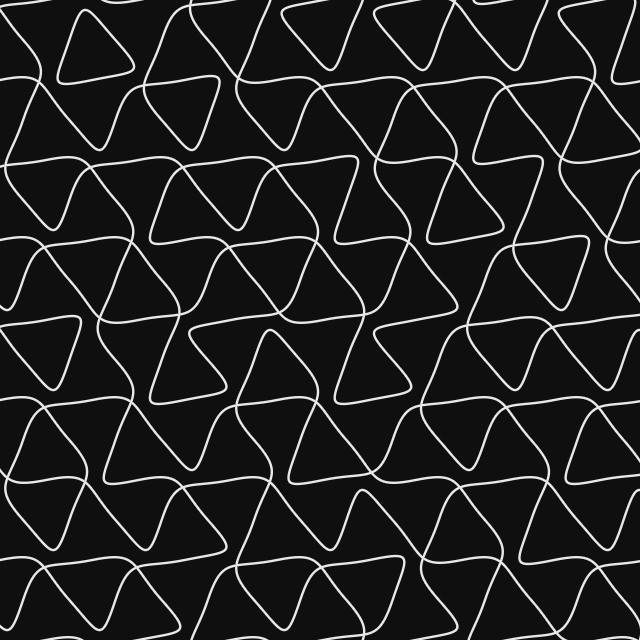
Give the GLSL for this pattern, as a WebGL 1 fragment shader.

```glsl
precision highp float;

uniform vec2 u_resolution;

#define ROWS 8.0          // tile rows down the canvas
#define LINE_WIDTH 0.030  // relative to the row height
#define TILT 0.2          // angle of strands across tile edges, radians
#define HANDLE 1.02       // curve handle length, relative to the inradius
#define TURN_BIAS 1.5     // above 1 favours the upward corner
#define SEGMENTS 20
#define GROUND vec3(0.06)
#define INK vec3(0.91)

const float SIDE = 1.1547005;  // tile spacing for a row height of 1
const float INRADIUS = 0.5 * SIDE;
const float SIXTH_TURN = 1.0471976;

float hash(vec2 id) {
  return fract(sin(dot(id, vec2(127.1, 311.7))) * 43758.5453);
}

vec2 polar(float angle) {
  return vec2(cos(angle), sin(angle));
}

// Offset from the centre of the nearest pointy-top hexagon
vec2 hexOffset(vec2 p) {
  vec2 period = vec2(SIDE, 2.0);
  vec2 even = mod(p + 0.5 * period, period) - 0.5 * period;
  vec2 odd = mod(p, period) - 0.5 * period;
  return dot(even, even) < dot(odd, odd) ? even : odd;
}

float segmentDistance(vec2 p, vec2 a, vec2 b) {
  vec2 ab = b - a;
  float t = clamp(dot(p - a, ab) / dot(ab, ab), 0.0, 1.0);
  return length(p - a - t * ab);
}

vec2 cubic(vec2 a, vec2 b, vec2 c, vec2 d, float t) {
  float s = 1.0 - t;
  return s * s * s * a + 3.0 * s * t * (s * b + t * c) + t * t * t * d;
}

// Distance to the strand joining the midpoints of two hexagon edges
float strandDistance(vec2 p, float edgeA, float edgeB) {
  float angleA = edgeA * SIXTH_TURN;
  float angleB = edgeB * SIXTH_TURN;
  vec2 a = INRADIUS * polar(angleA);
  vec2 d = INRADIUS * polar(angleB);
  vec2 b = a - HANDLE * INRADIUS * polar(angleA + TILT);
  vec2 c = d - HANDLE * INRADIUS * polar(angleB + TILT);

  float nearest = 10.0;
  vec2 previous = a;
  for (int i = 1; i <= SEGMENTS; i++) {
    vec2 next = cubic(a, b, c, d, float(i) / float(SEGMENTS));
    nearest = min(nearest, segmentDistance(p, previous, next));
    previous = next;
  }
  return nearest;
}

void main() {
  float pixel = ROWS / u_resolution.y;
  vec2 p = gl_FragCoord.xy * pixel;
  vec2 q = hexOffset(p);
  vec2 id = floor((p - q) / vec2(INRADIUS, 1.0) + 0.5);

  // Each tile is turned at random by a multiple of 60 degrees
  float turn = 1.0 + floor(6.0 * pow(hash(id + 3.0), TURN_BIAS));

  // One sharp corner and two crossing bends
  float d = strandDistance(q, turn, turn + 1.0);
  d = min(d, strandDistance(q, turn + 2.0, turn + 4.0));
  d = min(d, strandDistance(q, turn + 3.0, turn + 5.0));

  float ink = clamp(0.5 + (0.5 * LINE_WIDTH - d) / pixel, 0.0, 1.0);
  gl_FragColor = vec4(mix(GROUND, INK, ink), 1.0);
}
```
